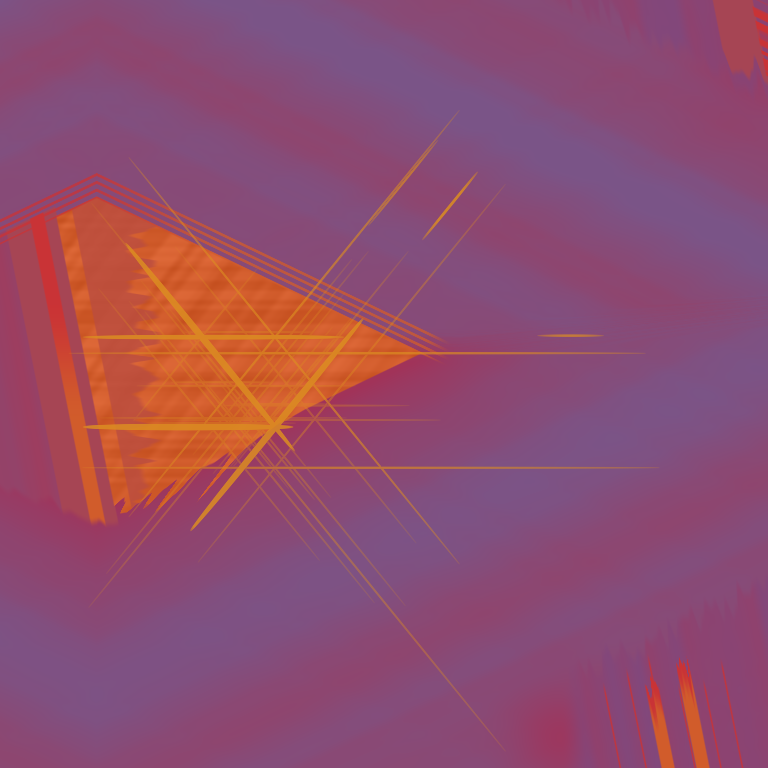
A Shadertoy shader for this background:

```glsl
// A glowing orange kite, cut by slanted bars and gold stars, on plum and violet bands.
// Two folded slope coordinates shape the bands and bound the kite;
// hashed noise frays the edges, and loops scatter the fine hairs.

const vec3 MAUVE = vec3(0.56, 0.27, 0.43);
const vec3 VIOLET = vec3(0.48, 0.33, 0.53);
const vec3 CRIMSON = vec3(0.63, 0.20, 0.35);
const vec3 ORANGE = vec3(0.82, 0.36, 0.17);
const vec3 RED = vec3(0.79, 0.20, 0.21);
const vec3 BRICK = vec3(0.65, 0.27, 0.33);
const vec3 GOLD = vec3(0.86, 0.55, 0.13);
const float STEEP = 1.23; // slope of the diagonal strokes

float hash(float n) { return fract(sin(n * 127.1 + 3.7) * 4375.85); }

float noise(float x) {
  float i = floor(x), f = fract(x);
  return mix(hash(i), hash(i + 1.0), f * f * (3.0 - 2.0 * f));
}

float bell(float x, float center, float width) {
  float t = (x - center) / width;
  return exp(-t * t);
}

float above(float x, float edge, float soft) { return smoothstep(edge - soft, edge + soft, x); }
float below(float x, float edge, float soft) { return 1.0 - above(x, edge, soft); }
float between(float x, float lo, float hi, float soft) { return above(x, lo, soft) * below(x, hi, soft); }

// Straight stroke that narrows towards both ends
float stroke(vec2 p, vec2 a, vec2 b, float width, float px) {
  vec2 ab = b - a;
  float h = clamp(dot(p - a, ab) / dot(ab, ab), 0.0, 1.0);
  float w = width * sqrt(4.0 * h * (1.0 - h));
  return below(length(p - a - ab * h), w + 0.5 * px, 0.5 * px) * min(1.0, w / px + 0.15);
}

// Stroke through a center, reaching back and ahead along x
float ray(vec2 p, vec2 c, float slope, float back, float ahead, float width, float px) {
  vec2 dir = vec2(1.0, slope);
  return stroke(p, c - dir * back, c + dir * ahead, width, px);
}

vec3 background(vec2 p, float up, float down) {
  float upper = 0.38 + 0.62 * bell(up, 1.09, 0.075) + 0.3 * bell(up, 0.876, 0.03)
    - 0.3 * bell(up, 0.962, 0.045) - 0.3 * bell(up, 1.2, 0.05);
  float lower = 0.32 + 0.65 * bell(down, 0.108, 0.075) - 0.25 * bell(down, -0.03, 0.04)
    + 0.25 * bell(down, -0.1, 0.025);
  float seam = above(p.y, 0.55 + 0.12 * max(p.x - 0.6, 0.0), 0.025);
  float violet = mix(lower, upper, seam) + 0.16 * (noise(mix(down, up, seam) * 70.0) - 0.5)
    + 0.1 * (noise(mix(up, down, seam) * 45.0) - 0.5);
  float heat = exp(-max(0.33 - down, 0.0) / 0.07) * (1.0 - seam) * below(p.x, 0.67, 0.12);
  heat += 0.8 * bell(length(p - vec2(0.73, 0.04)), 0.0, 0.063);
  heat += 0.7 * bell(length(p - vec2(1.0, 0.94)), 0.0, 0.1);
  return mix(mix(MAUVE, VIOLET, clamp(violet, 0.0, 1.0)), CRIMSON, min(heat, 1.0));
}

// Slanted bars in the two right corners
vec3 corners(vec3 col, vec2 p, float up, float down, float slant, float px) {
  float fray = 0.04 * noise(slant * 150.0);
  float low = above(-down, 0.16 + fray, 0.01) * above(p.x, 0.75, 0.02);
  float high = above(up, 1.28 + fray, 0.012) * above(p.x, 0.69, 0.03);
  vec3 bars = mix(vec3(0.57, 0.25, 0.42), vec3(0.5, 0.28, 0.49), noise(slant * 55.0));
  col = mix(col, bars, 0.8 * max(low, high));
  col = mix(col, BRICK, between(slant, 0.98, 1.032, px) * above(up, 1.3 + fray, 0.005));
  col = mix(col, RED, above(slant, 1.03, px) * above(up, 1.31, 0.01) * above(noise(up * 230.0), 0.5, 0.15));
  for (float i = 0.0; i < 6.0; i++) {
    float x = 0.655 + 0.032 * i + 0.008 * hash(i);
    col = mix(col, RED, between(slant, x, x + 0.0017, px) * below(p.y, 0.09 + 0.07 * hash(i + 9.0), 0.01));
  }
  for (float i = 0.0; i < 2.0; i++) {
    float x = 0.7225 + 0.0455 * i, top = 0.09 + 0.025 * i + 0.03 * noise(slant * 400.0);
    vec3 tint = mix(ORANGE, RED, above(p.y, top - 0.03, 0.02));
    col = mix(col, tint, between(slant, x - 0.009, x + 0.008, px) * below(p.y, top, 0.003));
  }
  return col;
}

vec3 kite(vec3 col, vec2 p, float up, float down, float slant, float px) {
  float across = p.y - STEEP * p.x;
  // Bars left of the body
  float bars = below(up, 0.757, px) * above(down, 0.3 + 0.025 * noise(slant * 90.0), 0.006);
  vec3 tint = mix(MAUVE, vec3(0.62, 0.24, 0.37), noise(slant * 60.0));
  tint = mix(tint, BRICK, above(slant, 0.0, px));
  tint = mix(tint, mix(ORANGE, RED, above(p.y, 0.53, 0.08)), between(slant, 0.034, 0.053, px));
  col = mix(col, tint, bars * below(slant, 0.07, px));
  // Body with a frayed lower edge
  float fray = 0.065 * noise(across * 130.0) * bell(p.x, 0.235, 0.08);
  float body = above(slant, 0.069, px) * below(up, 0.744, px) * above(down, 0.337 - fray, px);
  vec3 fill = ORANGE + 0.06 * (noise(across * 70.0) - 0.5) + 0.05 * (noise(p.y * 160.0) - 0.5);
  float wedge = above(slant, 0.091, px) * below(p.x, 0.165 + 0.045 * noise(p.y * 150.0), 0.006);
  col = mix(col, mix(fill, vec3(0.73, 0.3, 0.25), 0.8 * wedge), body);
  // Rails along the upper edges
  float rails = between(up, 0.742, 0.777, px) * above(sin(up * 620.0), 0.35, 0.35);
  rails *= below(p.x, 0.57, 0.02) * above(p.y, 0.53, 0.01);
  return mix(col, mix(RED, ORANGE, above(p.x, 0.2, 0.1)), 0.75 * rails);
}

float goldStrokes(vec2 p, float px) {
  // Stars on one vertical axis: bold middle, thin top and bottom
  vec2 top = vec2(0.358, 0.561), mid = vec2(0.358, 0.444), low = vec2(0.358, 0.391);
  float g = ray(p, top, 0.0, 0.25, 0.09, 0.0025, px);
  g = max(g, ray(p, mid, 0.0, 0.25, 0.024, 0.0038, px));
  g = max(g, ray(p, low, 0.0, 0.25, 0.5, 0.0008, px));
  g = max(g, ray(p, mid, STEEP, 0.11, 0.115, 0.0038, px));
  g = max(g, ray(p, mid, -STEEP, 0.195, 0.026, 0.0038, px));
  for (float side = -1.0; side < 2.0; side += 2.0) {
    g = max(g, ray(p, top, side * STEEP, 0.19, 0.24, 0.0008, px));
    g = max(g, 0.7 * ray(p, low, side * STEEP, 0.1, 0.3, 0.0007, px));
  }
  // Detached glints
  g = max(g, ray(p, vec2(0.586, 0.732), STEEP, 0.036, 0.036, 0.0012, px));
  g = max(g, ray(p, vec2(0.525, 0.762), STEEP, 0.045, 0.045, 0.0008, px));
  g = max(g, ray(p, vec2(0.743, 0.563), 0.0, 0.043, 0.043, 0.0009, px));
  g = max(g, ray(p, vec2(0.465, 0.54), 0.0, 0.375, 0.375, 0.0009, px));
  // Scattered hairs, level and on both diagonals
  for (float i = 0.0; i < 24.0; i++) {
    vec2 c = vec2(0.24 + 0.18 * hash(i), 0.41 + 0.17 * hash(i + 40.0));
    float reach = 0.06 + 0.12 * hash(i + 80.0);
    g = max(g, 0.6 * ray(p, c, STEEP * (mod(i, 3.0) - 1.0), reach, reach, 0.0007, px));
  }
  return g;
}

void mainImage(out vec4 fragColor, in vec2 fragCoord) {
  vec2 p = fragCoord / iResolution.xy;
  float px = 1.0 / iResolution.y;
  float fold = 0.48 * abs(p.x - 0.126);
  float up = p.y + fold, down = p.y - fold, slant = p.x + 0.2 * (p.y - 0.74);
  vec3 col = background(p, up, down);
  col = corners(col, p, up, down, slant, px);
  col = kite(col, p, up, down, slant, px);
  fragColor = vec4(mix(col, GOLD, 0.85 * goldStrokes(p, px)), 1.0);
}
```
